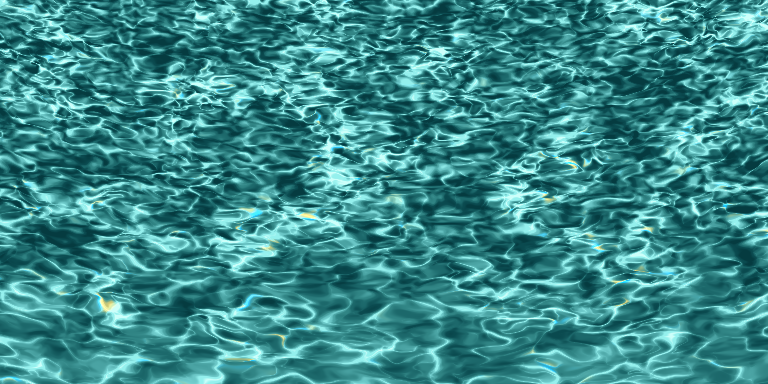
Write a WebGL 1 fragment shader that draws this texture.

```glsl
precision highp float;
uniform vec2 u_resolution;

vec2 gradientAt(vec2 cell) {
  float angle = 6.2832 * fract(sin(dot(cell, vec2(127.1, 311.7))) * 43758.5453);
  return vec2(cos(angle), sin(angle));
}

// Signed gradient noise, roughly -0.7 to 0.7
float noise(vec2 p) {
  vec2 i = floor(p), f = p - i;
  vec2 u = f * f * f * (f * (f * 6.0 - 15.0) + 10.0);
  vec2 e = vec2(1.0, 0.0);
  float low = mix(dot(gradientAt(i), f), dot(gradientAt(i + e), f - e), u.x);
  float high = mix(dot(gradientAt(i + e.yx), f - e.yx),
                   dot(gradientAt(i + 1.0), f - 1.0), u.x);
  return mix(low, high, u.y);
}

vec2 warp(vec2 p) {
  return vec2(noise(p + 17.3), noise(p - 41.7));
}

// Bright thread along the zero contour of a noise field
float thread(float n, float sharpness) {
  return exp(-abs(n) * sharpness);
}

vec3 waterColor(float t) {
  vec3 c = mix(vec3(0.02, 0.23, 0.25), vec3(0.04, 0.29, 0.31), smoothstep(-0.1, 0.1, t));
  c = mix(c, vec3(0.11, 0.41, 0.42), smoothstep(0.10, 0.28, t));
  c = mix(c, vec3(0.19, 0.52, 0.52), smoothstep(0.28, 0.42, t));
  c = mix(c, vec3(0.29, 0.64, 0.64), smoothstep(0.42, 0.55, t));
  c = mix(c, vec3(0.42, 0.78, 0.78), smoothstep(0.55, 0.70, t));
  c = mix(c, vec3(0.58, 0.94, 0.93), smoothstep(0.70, 0.88, t));
  return mix(c, vec3(0.80, 1.0, 0.98), smoothstep(1.0, 1.4, t));
}

void main() {
  vec2 p = gl_FragCoord.xy / u_resolution.y;
  float side = p.x - 0.5 * u_resolution.x / u_resolution.y;
  float chop = smoothstep(0.05, 0.5, p.y + 0.2 * noise(p * 3.0));

  // Bowl-shaped perspective: ripples shrink towards the top
  float v = p.y - 0.13 * side * side;
  vec2 q = vec2(side * (9.5 + 10.0 * p.y), v * (25.0 + 9.0 * v));
  q += 0.6 * warp(q * 0.5);
  q += 0.3 * warp(q * 1.6 + 5.0);

  // Broad shade and small flecks
  float patches = noise(p * vec2(7.0, 12.0) + 0.4 * warp(p * 9.0));
  float flecks = noise(q * vec2(1.2, 1.4) + 31.0);
  float grain = noise(q * vec2(2.4, 2.6) + 63.0);
  float t = mix(0.35, 0.25, chop) + 0.32 * patches;
  t += mix(0.16, 0.55, chop) * flecks + mix(0.16, 0.5, chop) * grain;

  // Coarse and fine caustic threads, gathered in clusters
  float cluster = smoothstep(-0.35, 0.4, noise(p * vec2(4.0, 6.0) + 8.0));
  float coarse = noise(q * vec2(0.7, 0.8) + 90.0);
  float fine = noise(q * vec2(1.4, 1.6) + 0.3 * warp(q * 2.5) + 120.0);
  float coarseGlow = thread(coarse, 13.0);
  float fineGlow = thread(fine, 9.0);
  float strength = smoothstep(-0.35, 0.3, noise(q * 0.7 + 150.0));
  t += coarseGlow * (0.25 + 0.7 * strength) * (0.6 + 0.4 * cluster);
  t += fineGlow * mix(0.4, 0.8, chop) * cluster * (0.35 + 0.65 * strength);
  t = 0.38 + 1.12 * (t - 0.42);

  // Sparse amber and blue dispersion on opposite sides of bright threads
  vec3 color = waterColor(t);
  float sparkle = smoothstep(0.2, 0.42, noise(q * 0.9 + 200.0)) * cluster;
  sparkle *= smoothstep(0.45, 0.75, t) * (1.0 - 0.7 * smoothstep(0.5, 0.9, p.y));
  color += sparkle * clamp(fine * 10.0, -1.0, 1.0) * vec3(0.40, 0.0, -0.34);

  gl_FragColor = vec4(clamp(color, 0.0, 1.0), 1.0);
}
```
